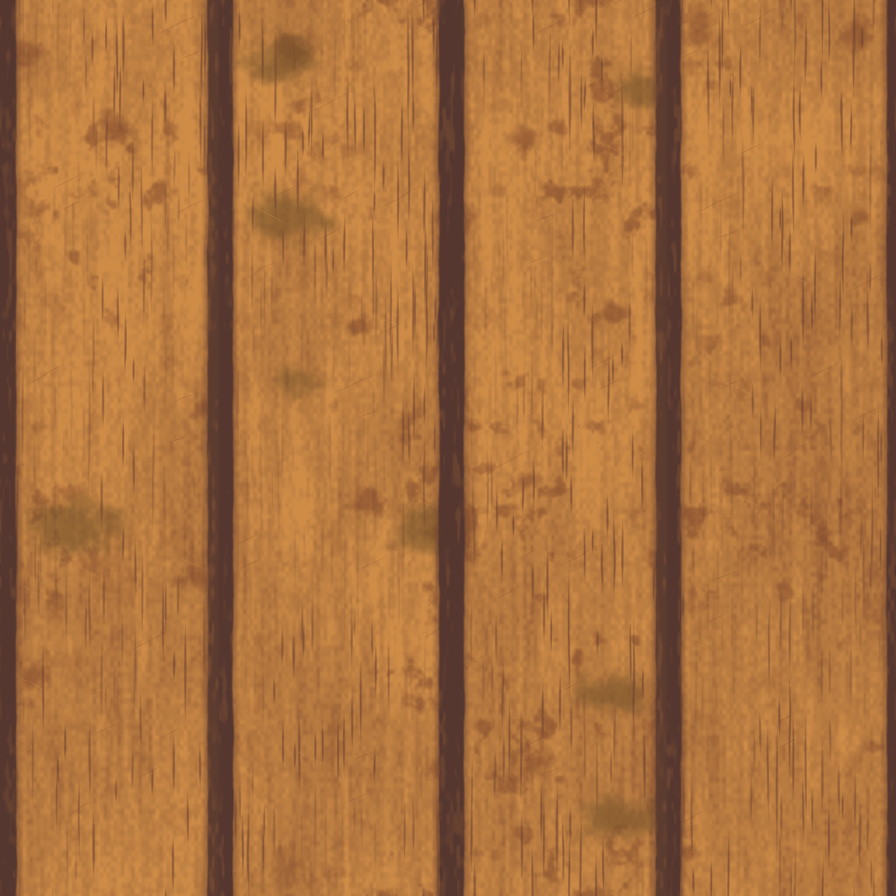
Write a Shadertoy shader that draws this texture.

```glsl
// Four upright, weathered wooden planks parted by dark grooves, tiling both ways.

const float PLANKS = 4.0;
const float GROOVE_SHIFT = 0.004;       // alternate grooves lean right and left
const float GROOVE_HALF_WIDTH = 0.0142;
const float GROOVE_WOBBLE = 0.0035;
const float CRACK_WIDTH = 0.0022;
const float SCRATCH_WIDTH = 0.0016;
const float CRACK_STRENGTH = 0.62;
const float STAIN_STRENGTH = 0.55;
const float KNOT_STRENGTH = 0.55;

const vec3 WOOD_LIGHT = vec3(0.81, 0.55, 0.28);
const vec3 WOOD_MID = vec3(0.72, 0.48, 0.25);
const vec3 WOOD_DARK = vec3(0.62, 0.39, 0.22);
const vec3 RUST = vec3(0.50, 0.28, 0.17);
const vec3 OLIVE = vec3(0.44, 0.31, 0.16);
const vec3 CRACK = vec3(0.42, 0.25, 0.18);
const vec3 GROOVE_DARK = vec3(0.335, 0.215, 0.185);
const vec3 GROOVE_WORN = vec3(0.47, 0.30, 0.20);

float hash(vec2 p) {
    vec3 q = fract(p.xyx * 0.1031);
    q += dot(q, q.yzx + 33.33);
    return fract((q.x + q.y) * q.z);
}

// Value noise that wraps after a whole number of cells.
float noise(vec2 uv, vec2 cells, float seed) {
    vec2 p = uv * cells;
    vec2 i = floor(p);
    vec2 f = fract(p);
    f = f * f * (3.0 - 2.0 * f);
    vec2 a = mod(i, cells) + seed;
    vec2 b = mod(i + 1.0, cells) + seed;
    return mix(mix(hash(a), hash(vec2(b.x, a.y)), f.x),
               mix(hash(vec2(a.x, b.y)), hash(b), f.x), f.y);
}

float fbm(vec2 uv, vec2 cells, float seed) {
    float sum = 0.0;
    float weight = 0.5;
    for (int octave = 0; octave < 4; octave++) {
        sum += weight * noise(uv, cells, seed);
        cells *= 2.0;
        seed += 19.7;
        weight *= 0.5;
    }
    return sum / 0.9375;
}

// Tapered strokes along y, one per cell, each column slid by its own amount.
float strokes(vec2 uv, vec2 cells, float seed, float density, float width) {
    vec2 p = uv * cells;
    float column = mod(floor(p.x), cells.x);
    p.y += cells.y * hash(vec2(column, seed));
    vec2 id = mod(floor(p), cells) + seed;
    vec2 f = fract(p);
    float halfLength = mix(0.15, 0.48, hash(id + 5.3));
    float taper = 1.0 - smoothstep(0.2, 1.0, abs(f.y - 0.5) / halfLength);
    float center = mix(0.3, 0.7, hash(id + 11.9)) + 0.12 * (noise(uv, vec2(cells.x, 24.0), seed) - 0.5);
    float reach = max(width * (0.4 + 0.6 * taper), 1.0 / iResolution.y);
    float line = 1.0 - smoothstep(0.0, reach, abs(f.x - center) / cells.x);
    return line * taper * step(hash(id), density);
}

// Ragged spots, at most one per cell; radius is a share of the cell.
float spots(vec2 uv, vec2 cells, float seed, float density, float radius) {
    vec2 p = uv * cells;
    vec2 id = mod(floor(p), cells) + seed;
    vec2 center = mix(vec2(0.36), vec2(0.64), vec2(hash(id + 3.1), hash(id + 8.6)));
    float size = radius * mix(0.6, 1.2, hash(id + 14.2));
    float ragged = (fbm(uv, cells * 6.0, seed) - 0.5) * 1.5;
    float d = length((fract(p) - center) * vec2(0.85, 1.15)) / size;
    float fade = 1.0 - smoothstep(1.2, 1.7, d);
    return (1.0 - smoothstep(0.25, 1.25, d + ragged)) * fade * step(hash(id), density);
}

vec3 woodColor(vec2 uv) {
    // Broad tone, long grain and fine tooth
    float broad = fbm(uv, vec2(9.0, 6.0), 2.3);
    float grain = 0.6 * noise(uv, vec2(150.0, 7.0), 31.1) + 0.4 * noise(uv, vec2(256.0, 18.0), 47.7);
    float tooth = noise(uv, vec2(256.0, 170.0), 63.9);
    float tone = 0.57 + 0.85 * (broad - 0.5) + 0.55 * (grain - 0.5) + 0.36 * (tooth - 0.5);
    vec3 color = mix(WOOD_DARK, WOOD_MID, smoothstep(0.0, 0.55, tone));
    color = mix(color, WOOD_LIGHT, smoothstep(0.45, 0.95, tone));

    // Rusty pitting in patches, knots and olive stains
    float patches = smoothstep(0.46, 0.66, fbm(uv, vec2(6.0, 5.0), 71.3));
    float pits = smoothstep(0.58, 0.8, fbm(uv, vec2(48.0, 42.0), 83.1));
    color = mix(color, RUST, pits * (0.15 + 0.4 * patches));
    color = mix(color, RUST, KNOT_STRENGTH * spots(uv, vec2(11.0, 10.0), 97.4, 0.24, 0.2));
    color = mix(color, OLIVE, STAIN_STRENGTH * spots(uv, vec2(5.0, 6.0), 112.6, 0.32, 0.2));

    // Clustered cracks, then faint slanting scratches
    float cluster = smoothstep(0.3, 0.65, noise(uv, vec2(15.0, 5.0), 127.2));
    float cracks = 0.0;
    for (float layer = 0.0; layer < 3.0; layer++) {
        vec2 cells = vec2(56.0 + 17.0 * layer, 5.0 + 2.0 * layer);
        cracks = max(cracks, strokes(uv, cells, 139.7 + 23.3 * layer, 0.42, CRACK_WIDTH));
    }
    color = mix(color, CRACK, CRACK_STRENGTH * cracks * (0.25 + 0.75 * cluster));
    vec2 falling = vec2(uv.x + 2.0 * uv.y, 2.0 * uv.x - uv.y);
    vec2 rising = vec2(uv.x - 2.0 * uv.y, 2.0 * uv.x + uv.y);
    color = mix(color, WOOD_LIGHT, 0.4 * strokes(falling, vec2(13.0, 4.0), 211.5, 0.3, SCRATCH_WIDTH));
    return mix(color, RUST, 0.35 * strokes(rising, vec2(14.0, 5.0), 233.8, 0.25, SCRATCH_WIDTH));
}

void mainImage(out vec4 fragColor, in vec2 fragCoord) {
    vec2 uv = fragCoord / iResolution.xy;
    vec3 color = woodColor(uv);

    // Nearest groove, with a rough edge
    float index = floor(uv.x * PLANKS + 0.5);
    float side = 1.0 - 2.0 * mod(index, 2.0);
    float offset = uv.x - index / PLANKS - GROOVE_SHIFT * side;
    float rough = fbm(uv, vec2(32.0, 28.0), 251.2) - 0.5;
    float edge = abs(offset) - GROOVE_HALF_WIDTH + GROOVE_WOBBLE * rough;

    // Worn streaks inside, mostly left of center on alternate grooves
    float streak = noise(uv, vec2(190.0, 14.0), 269.4) * noise(uv, vec2(256.0, 80.0), 283.6);
    float leftSide = 1.0 - smoothstep(-0.006, 0.001, offset);
    float worn = smoothstep(0.25, 0.7, streak) * 0.55 + leftSide * (0.12 - 0.1 * side);
    vec3 groove = mix(GROOVE_DARK, GROOVE_WORN, clamp(worn, 0.0, 1.0));

    color = mix(color, CRACK, 0.4 * (1.0 - smoothstep(0.0, 0.009, edge)));
    float softness = max(0.0016, 0.75 / iResolution.x);
    color = mix(groove, color, smoothstep(-softness, softness, edge));
    fragColor = vec4(color, 1.0);
}
```
